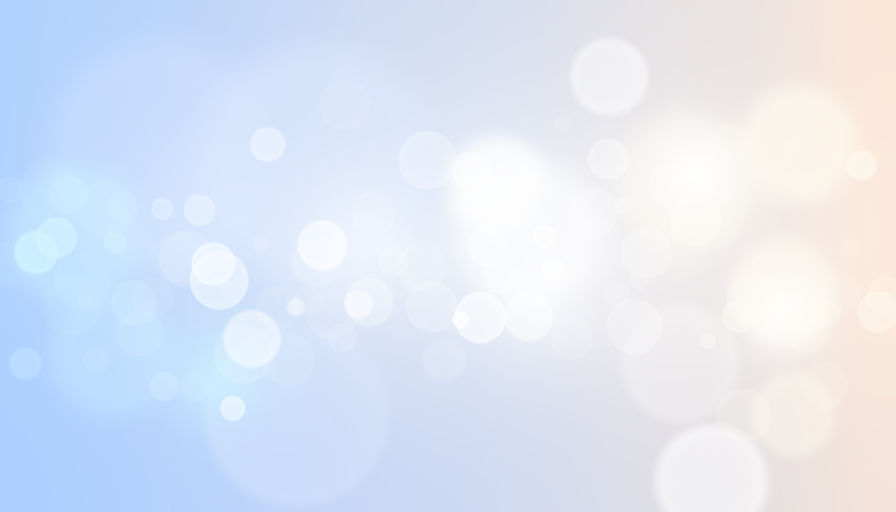
A WebGL 1 fragment shader for this background:

```glsl
precision highp float;
// Pale bokeh background: a blue to peach gradient under a bright haze,
// a few broad out-of-focus lights, and hashed discs scattered in a band.
// Lengths are in canvas heights, with the origin at the lower left.

uniform vec2 u_resolution;

#define DISC_COUNT 104
#define DISC_MIN 0.014
#define DISC_MAX 0.060
#define DISC_OPACITY 0.85
#define BAND_CENTER 0.50
#define BAND_HEIGHT 0.36
#define HAZE_STRENGTH 0.50
#define SEED 7.3

const vec3 BLUE = vec3(0.69, 0.82, 1.00);
const vec3 GREY = vec3(0.83, 0.865, 0.94);
const vec3 ROSE = vec3(0.91, 0.885, 0.885);
const vec3 PEACH = vec3(0.985, 0.905, 0.845);
const vec3 ICE = vec3(0.81, 0.95, 1.00);
const vec3 MIST = vec3(0.87, 0.92, 1.00);
const vec3 WHITE = vec3(1.0);
const vec3 CREAM = vec3(1.00, 0.985, 0.94);

float hash(float n) {
  return fract(sin(n * 12.9898 + SEED) * 43758.55);
}

// Four-stop gradient across the canvas, a little cooler at the bottom
vec3 backdrop(vec2 uv) {
  vec3 color = mix(BLUE, GREY, smoothstep(-0.05, 0.58, uv.x));
  color = mix(color, ROSE, smoothstep(0.50, 0.80, uv.x));
  color = mix(color, PEACH, smoothstep(0.78, 1.0, uv.x));
  float low = 1.0 - smoothstep(0.0, 0.5, uv.y);
  return mix(color, color * vec3(0.97, 0.985, 1.01), low);
}

// Colour of the lights: icy at the left, white between, cream at the right
vec3 lightTint(float x) {
  vec3 tint = mix(ICE, WHITE, smoothstep(0.0, 0.30, x));
  return mix(tint, CREAM, smoothstep(0.65, 0.90, x));
}

float glow(vec2 p, vec2 center, float radius) {
  vec2 d = (p - center) / radius;
  return exp(-dot(d, d));
}

// Filled circle with a blurred edge and a slightly brighter rim
float disc(vec2 p, vec2 center, float radius, float blur) {
  float d = length(p - center);
  float fill = 1.0 - smoothstep(radius - blur, radius + blur, d);
  return fill * mix(0.82, 1.0, smoothstep(0.5 * radius, radius, d));
}

// Broad lights that set the large areas of brightness
vec3 addBroadLights(vec3 color, vec2 p) {
  color = mix(color, MIST, 0.35 * disc(p, vec2(0.31, 0.70), 0.22, 0.05));
  color = mix(color, MIST, 0.55 * disc(p, vec2(0.62, 0.68), 0.23, 0.05));
  color = mix(color, MIST, 0.35 * disc(p, vec2(0.58, 0.19), 0.18, 0.015));
  color = mix(color, ICE, 0.55 * disc(p, vec2(0.15, 0.54), 0.13, 0.05));
  color = mix(color, ICE, 0.40 * disc(p, vec2(0.22, 0.31), 0.12, 0.04));
  color = mix(color, ICE, 0.70 * glow(p, vec2(0.43, 0.27), 0.10));
  color = mix(color, MIST, 0.60 * glow(p, vec2(0.42, 0.58), 0.15));
  color = mix(color, WHITE, 0.50 * glow(p, vec2(0.70, 0.52), 0.13));
  color = mix(color, WHITE, 0.90 * disc(p, vec2(0.97, 0.64), 0.09, 0.035));
  color = mix(color, WHITE, 0.65 * disc(p, vec2(1.03, 0.55), 0.14, 0.05));
  color = mix(color, WHITE, 0.60 * glow(p, vec2(1.06, 0.44), 0.12));
  color = mix(color, CREAM, 0.60 * disc(p, vec2(1.34, 0.64), 0.13, 0.05));
  color = mix(color, WHITE, 0.90 * glow(p, vec2(1.36, 0.66), 0.09));
  color = mix(color, CREAM, 0.75 * disc(p, vec2(1.56, 0.72), 0.11, 0.035));
  color = mix(color, CREAM, 0.65 * disc(p, vec2(1.53, 0.43), 0.10, 0.03));
  color = mix(color, WHITE, 0.90 * glow(p, vec2(1.53, 0.39), 0.08));
  color = mix(color, WHITE, 0.30 * disc(p, vec2(1.33, 0.29), 0.115, 0.015));
  color = mix(color, WHITE, 0.60 * disc(p, vec2(1.39, 0.06), 0.11, 0.015));
  color = mix(color, CREAM, 0.50 * disc(p, vec2(1.55, 0.19), 0.08, 0.02));
  return mix(color, WHITE, 0.55 * disc(p, vec2(1.19, 0.85), 0.075, 0.01));
}

// One disc per vertical slice, with random height, size, blur and opacity
vec3 addDiscs(vec3 color, vec2 p, float aspect) {
  for (int i = 0; i < DISC_COUNT; i++) {
    float n = float(i);
    float across = (n + hash(n)) / float(DISC_COUNT);
    float rise = hash(n + 101.0) + hash(n + 202.0) - 1.0;
    vec2 center = vec2(across * aspect, BAND_CENTER + BAND_HEIGHT * rise);
    float radius = mix(DISC_MIN, DISC_MAX, hash(n + 303.0));
    float blur = mix(0.002, 0.008, pow(hash(n + 404.0), 3.0));
    float strength = hash(n + 505.0);
    float opacity = DISC_OPACITY * mix(0.12, 1.0, pow(strength, 3.0));
    vec3 tint = lightTint(across);
    color = mix(color, tint, opacity * disc(p, center, radius, blur));
  }
  return color;
}

void main() {
  vec2 uv = gl_FragCoord.xy / u_resolution;
  float aspect = u_resolution.x / u_resolution.y;
  vec2 p = vec2(uv.x * aspect, uv.y);

  vec3 color = backdrop(uv);
  vec2 haze = (p - vec2(1.05, 0.55)) / vec2(0.55, 0.28);
  color = mix(color, WHITE, HAZE_STRENGTH * exp(-dot(haze, haze)));
  color = addBroadLights(color, p);
  color = addDiscs(color, p, aspect);
  gl_FragColor = vec4(color, 1.0);
}
```
